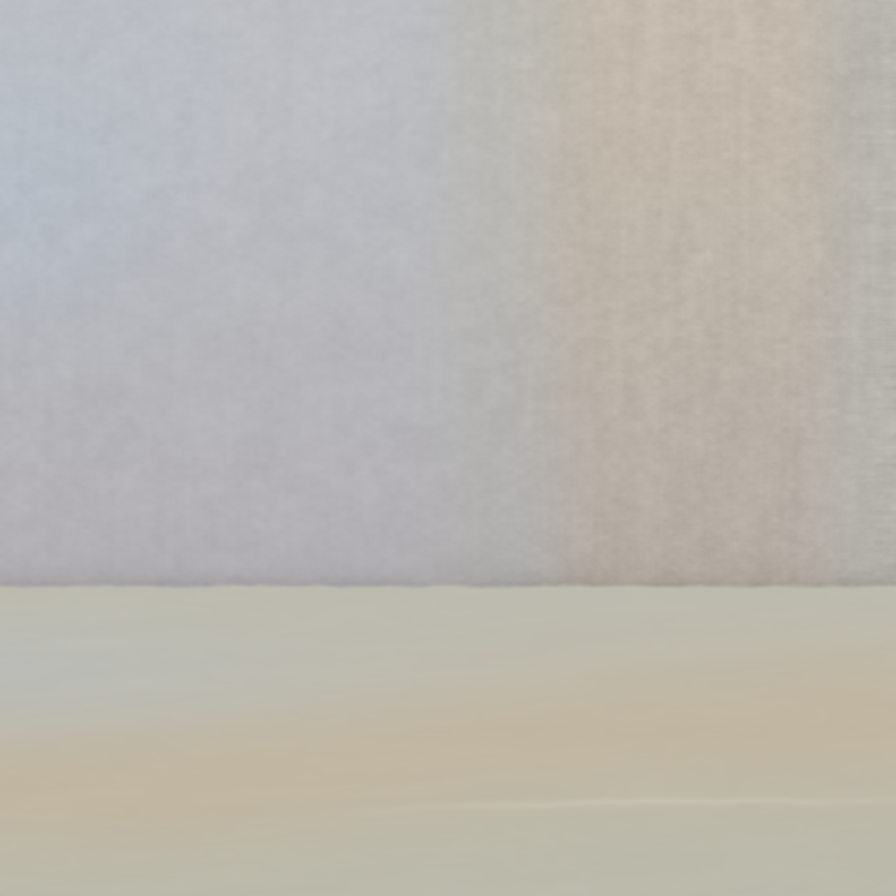
A three.js fragment shader for this background:

```glsl
// Draws a woven cloth wall with cool and warm light above a pale wooden ledge.
varying vec2 vUv;

const float LEDGE_Y = 0.346;

float hash(vec2 p) {
  vec3 q = fract(vec3(p.xyx) * 0.1031);
  q += dot(q, q.yzx + 33.33);
  return fract((q.x + q.y) * q.z);
}

float noise(vec2 p) {
  vec2 i = floor(p);
  vec2 f = fract(p);
  vec2 u = f * f * (3.0 - 2.0 * f);
  float low = mix(hash(i), hash(i + vec2(1.0, 0.0)), u.x);
  float high = mix(hash(i + vec2(0.0, 1.0)), hash(i + vec2(1.0, 1.0)), u.x);
  return mix(low, high, u.y);
}

// Layered noise centred on zero.
float fbm(vec2 p) {
  float sum = 0.0;
  float amplitude = 0.5;
  for (int i = 0; i < 4; i++) {
    sum += amplitude * (noise(p) - 0.5);
    p = mat2(0.96, 0.28, -0.28, 0.96) * p * 2.03 + 7.3;
    amplitude *= 0.5;
  }
  return sum;
}

float bell(float x, float center, float width) {
  float d = (x - center) / width;
  return exp(-d * d);
}

// Broad colour of the cloth: cool left, warm right, grey far edge.
vec3 wallLight(vec2 p) {
  vec3 coolHigh = vec3(0.735, 0.745, 0.765);
  vec3 coolLow = vec3(0.705, 0.697, 0.712);
  vec3 greyHigh = vec3(0.735, 0.730, 0.710);
  vec3 greyLow = vec3(0.700, 0.695, 0.690);
  vec3 warmHigh = vec3(0.765, 0.728, 0.675);
  vec3 warmLow = vec3(0.715, 0.680, 0.650);
  vec3 edgeGrey = vec3(0.715, 0.705, 0.685);

  float height = smoothstep(LEDGE_Y, 1.0, p.y);
  float x = p.x + 0.02 * fbm(p * vec2(9.0, 4.0));
  vec3 color = mix(coolLow, coolHigh, height);
  color = mix(color, mix(greyLow, greyHigh, height), smoothstep(0.43, 0.57, x));
  color = mix(color, mix(warmLow, warmHigh, height), smoothstep(0.56, 0.68, x));
  color = mix(color, edgeGrey, 0.85 * smoothstep(0.87, 0.97, x));

  // Blue daylight at the left side.
  float daylight = bell(p.x, 0.0, 0.20) * bell(p.y, 0.78, 0.17);
  return color + daylight * vec3(-0.012, 0.008, 0.024);
}

// Fine threads, soft lumps and faint upright streaks.
float weave(vec2 p) {
  float lumps = fbm(p * vec2(34.0, 46.0));
  float grain = fbm(p * vec2(105.0, 150.0) + 19.0);
  float upright = fbm(p * vec2(90.0, 7.0) + 41.0);
  float level = fbm(p * vec2(18.0, 210.0) + 67.0);
  float right = smoothstep(0.45, 0.75, p.x);
  float farEdge = smoothstep(0.92, 1.0, p.x);
  return 0.030 * lumps + mix(0.028, 0.050, right) * grain
       + mix(0.014, 0.032, right) * upright + 0.045 * farEdge * level;
}

vec3 wall(vec2 p) {
  vec3 color = wallLight(p) + weave(p);
  float rise = max(p.y - LEDGE_Y, 0.0);
  float shade = 0.035 * exp(-rise / 0.035) + 0.055 * exp(-rise / 0.008);
  return color - shade * vec3(0.95, 0.95, 1.05);
}

vec3 ledge(vec2 p) {
  vec3 pale = vec3(0.742, 0.735, 0.688);
  vec3 honey = vec3(0.758, 0.710, 0.625);
  vec3 front = vec3(0.735, 0.728, 0.670);
  vec3 coolTint = vec3(-0.010, 0.000, 0.028);

  // A warm band climbs from the left and levels off.
  float drift = 0.03 * fbm(p * vec2(4.0, 12.0));
  float center = 0.115 + 0.075 * smoothstep(0.0, 0.9, p.x) + drift;
  float band = bell(p.y, center, 0.065 + 0.025 * p.x);
  vec3 color = mix(front, pale, smoothstep(0.05, 0.22, p.y));
  color = mix(color, honey, 0.85 * band);
  color += coolTint * bell(p.x, 0.0, 0.28) * bell(p.y, 0.25, 0.06);

  // Long grain and a pale streak near the front.
  float slope = p.y - 0.06 * p.x;
  color += 0.014 * fbm(vec2(p.x * 7.0, slope * 65.0));
  color += 0.007 * fbm(p * vec2(60.0, 130.0));
  float streakY = 0.094 + 0.012 * smoothstep(0.2, 0.9, p.x);
  float streak = bell(p.y, streakY + 0.01 * fbm(p * vec2(12.0, 3.0)), 0.004);
  float reach = smoothstep(0.25, 0.7, p.x) * (1.0 - 0.6 * smoothstep(0.85, 1.0, p.x));
  return color + 0.030 * streak * reach;
}

void main() {
  float border = LEDGE_Y + 0.004 * fbm(vec2(vUv.x * 45.0, 3.0));
  float aboveLedge = smoothstep(border - 0.004, border + 0.004, vUv.y);
  gl_FragColor = vec4(mix(ledge(vUv), wall(vUv), aboveLedge), 1.0);
}
```
